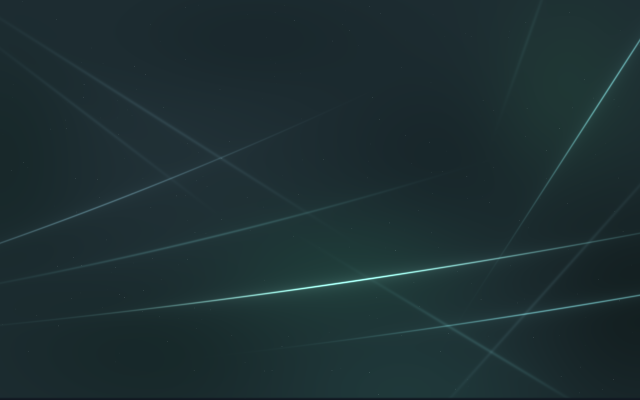
A Shadertoy shader for this background:

```glsl
const float ASPECT = 1.6;
const float SHARP = 0.0023;
const float SOFT = 0.0042;
const float HALO_WIDTH = 0.016;
const float HALO_GAIN = 0.16;
const float DUST_CELLS = 46.0;
const float DUST_SHARE = 0.08;
const float DUST_GAIN = 0.10;

const vec3 SLATE = vec3(0.115, 0.175, 0.195);
const vec3 MIST = vec3(0.130, 0.192, 0.215);
const vec3 SHADE = vec3(0.092, 0.146, 0.163);
const vec3 DEEP_GREEN = vec3(0.086, 0.152, 0.156);
const vec3 NIGHT = vec3(0.070, 0.115, 0.120);
const vec3 EMERALD = vec3(0.120, 0.240, 0.225);
const vec3 MOSS = vec3(0.125, 0.222, 0.210);
const vec3 LAGOON = vec3(0.122, 0.225, 0.230);
const vec3 FLOOR_EDGE = vec3(0.065, 0.095, 0.130);

const vec3 MINT = vec3(0.48, 0.67, 0.62);
const vec3 AQUA = vec3(0.29, 0.49, 0.49);
const vec3 STEEL = vec3(0.27, 0.37, 0.40);

vec2 hash2(vec2 p) {
    vec3 q = fract(p.xyx * vec3(0.1031, 0.1030, 0.0973));
    q += dot(q, q.yzx + 33.33);
    return fract((q.xx + q.yz) * q.zy);
}

// Soft elliptical pool of colour
float pool(vec2 p, vec2 center, vec2 radius) {
    vec2 q = (p - center) / radius;
    return exp(-dot(q, q));
}

// Bowed light streak, brightest at the fraction "peak" of its length
float beam(vec2 p, vec2 a, vec2 b, float bow, float peak, float spread, float width) {
    vec2 d = b - a;
    float len = length(d);
    d /= len;
    float t = dot(p - a, d) / len;
    float offset = dot(p - a, vec2(-d.y, d.x)) - bow * 4.0 * t * (1.0 - t);
    float core = offset / max(width, 0.75 / iResolution.y);
    float halo = offset / HALO_WIDTH;
    float along = (t - peak) / spread;
    float fade = exp(-along * along) * (1.0 - smoothstep(0.85, 1.25, t));
    return fade * (exp(-core * core) + HALO_GAIN * exp(-abs(halo)));
}

vec3 backdrop(vec2 p) {
    vec3 c = SLATE;
    c = mix(c, MIST, 0.8 * pool(p, vec2(0.45, 0.68), vec2(0.38, 0.30)));
    c = mix(c, SHADE, 0.7 * pool(p, vec2(0.62, 0.90), vec2(0.35, 0.15)));
    c = mix(c, DEEP_GREEN, 0.8 * pool(p, vec2(0.0, 0.60), vec2(0.20, 0.28)));
    c = mix(c, SHADE, 0.95 * pool(p, vec2(1.13, 0.60), vec2(0.32, 0.22)));
    c = mix(c, DEEP_GREEN, 0.9 * pool(p, vec2(0.42, 0.12), vec2(0.40, 0.18)));
    c = mix(c, MOSS, 0.9 * pool(p, vec2(1.42, 0.77), vec2(0.19, 0.25)));
    c = mix(c, EMERALD, 0.85 * pool(p, vec2(0.86, 0.31), vec2(0.32, 0.17)));
    c = mix(c, LAGOON, 0.9 * pool(p, vec2(1.02, 0.02), vec2(0.34, 0.17)));
    c = mix(c, NIGHT, 0.9 * pool(p, vec2(1.60, 0.24), vec2(0.27, 0.30)));
    return c;
}

// Sparse specks, one candidate in each grid cell
float dust(vec2 p) {
    vec2 cell = floor(p * DUST_CELLS);
    vec2 place = 0.15 + 0.7 * hash2(cell);
    vec2 kind = hash2(cell + 71.0);
    float dist = length(fract(p * DUST_CELLS) - place) / DUST_CELLS;
    float radius = max(0.0014, 0.6 / iResolution.y);
    float speck = 1.0 - smoothstep(0.3 * radius, 1.3 * radius, dist);
    return speck * step(kind.x, DUST_SHARE) * kind.y;
}

void mainImage(out vec4 fragColor, in vec2 fragCoord) {
    vec2 p = fragCoord / iResolution.xy * vec2(ASPECT, 1.0);
    vec3 color = backdrop(p);

    // Wide rising streaks
    vec2 left = vec2(0.0, 0.187);
    vec2 right = vec2(1.6, 0.417);
    color += 0.85 * MINT * beam(p, left, right, -0.017, 0.53, 0.23, SHARP);
    color += 0.38 * AQUA * beam(p, left, right, -0.017, 0.72, 0.48, SHARP);
    color += 0.78 * AQUA * beam(p, vec2(1.6, 0.262), vec2(0.583, 0.115), 0.007, 0.16, 0.40, SHARP);
    color += 0.55 * STEEL * beam(p, vec2(0.0, 0.392), vec2(0.917, 0.767), -0.012, 0.25, 0.38, SHARP);
    color += 0.27 * AQUA * beam(p, vec2(0.0, 0.292), vec2(1.094, 0.560), -0.014, 0.45, 0.38, 0.003);

    // Steep streaks on the right
    color += 0.75 * AQUA * beam(p, vec2(1.6, 0.900), vec2(1.073, 0.083), 0.0, 0.13, 0.34, SHARP);
    color += 0.15 * STEEL * beam(p, vec2(1.6, 0.537), vec2(1.125, 0.004), 0.0, 0.45, 0.65, SOFT);
    color += 0.08 * AQUA * beam(p, vec2(1.354, 1.0), vec2(1.229, 0.646), 0.0, 0.25, 0.45, SOFT);

    // Faint falling streaks
    color += 0.17 * STEEL * beam(p, vec2(0.0, 0.954), vec2(0.790, 0.454), 0.0, 0.50, 0.45, SOFT);
    color += 0.12 * STEEL * beam(p, vec2(0.0, 0.879), vec2(0.510, 0.490), 0.0, 0.45, 0.45, SOFT);
    color += 0.18 * AQUA * beam(p, vec2(0.760, 0.402), vec2(1.427, 0.0), 0.0, 0.65, 0.36, SOFT);

    color += DUST_GAIN * dust(p);
    color = mix(FLOOR_EDGE, color, smoothstep(0.002, 0.008, p.y));
    fragColor = vec4(color, 1.0);
}
```
